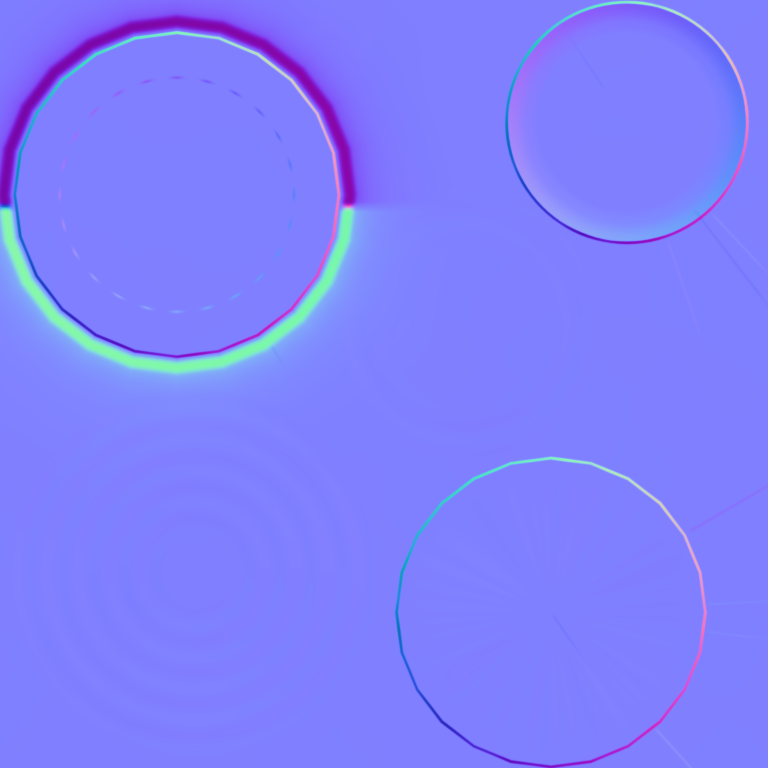
Give the GLSL for this texture map, as a WebGL 2 fragment shader.

```glsl
#version 300 es
precision highp float;
// Tangent-space normal map of round plates: a wide raised ring, a bevelled
// dish, a faceted disc and faint ripples. Every part adds a surface slope,
// and the summed slope is normalised and encoded as a colour.

uniform vec2 u_resolution;
out vec4 fragColor;

const float TAU = 6.2831853;

vec2 hashGradient(vec2 cell) {
    float h = fract(sin(dot(cell, vec2(127.1, 311.7))) * 43758.5);
    return vec2(cos(h * TAU), sin(h * TAU));
}

float gradientNoise(vec2 p) {
    vec2 i = floor(p), f = fract(p);
    vec2 u = f * f * f * (f * (f * 6.0 - 15.0) + 10.0);
    vec2 o = vec2(0.0, 1.0);
    float low = mix(dot(hashGradient(i), f),
                    dot(hashGradient(i + o.yx), f - o.yx), u.x);
    float high = mix(dot(hashGradient(i + o.xy), f - o.xy),
                     dot(hashGradient(i + o.yy), f - o.yy), u.x);
    return mix(low, high, u.y);
}

vec2 outward(vec2 q) { return q / max(length(q), 1e-4); }

float bell(float d, float width) { return exp(-d * d / (width * width)); }

// Signed distance to a regular polygon with a corner on the +x axis.
float polygonDistance(vec2 q, float radius, float sides) {
    float sector = TAU / sides;
    float a = mod(atan(q.y, q.x), sector) - 0.5 * sector;
    return length(q) * cos(a) - radius * cos(0.5 * sector);
}

// Thin edge facing away from the centre, uneven along its length.
vec2 rimSlope(vec2 q, float radius, float sides, float width, float strength) {
    vec2 dir = outward(q);
    float uneven = 1.0 + 0.7 * gradientNoise(dir * 5.0 + radius * 40.0);
    return dir * strength * uneven * bell(polygonDistance(q, radius, sides), width);
}

// Heavy ring: upper part leans down, lower part leans up, glow outside.
vec2 ringSlope(vec2 q, float radius, float splitY) {
    float d = polygonDistance(q, radius, 24.0);
    float side = clamp((splitY - q.y) / 0.007, -1.0, 1.0);
    float core = 3.0 * bell(d, d > 0.0 ? 0.0055 : 0.0065);
    float glow = step(0.0, d) * (0.45 * exp(-d / 0.014) + 0.2 * exp(-d / 0.045));
    glow *= smoothstep(0.0, 0.008, d);
    float lean = 0.07 * core * outward(q).x * (1.0 - 2.0 * step(0.0, side));
    float tip = 1.2 * (1.0 - abs(side)) * bell(d, 0.006) * sign(q.x);
    return vec2(lean + tip, side * (core + glow));
}

// Evenly spaced short dents facing the centre.
vec2 dashSlope(vec2 q, float radius, float count) {
    float sector = TAU / count;
    float a = mod(atan(q.y, q.x) + 0.5 * sector, sector) - 0.5 * sector;
    float along = bell(a * radius, 0.0075);
    return -0.32 * outward(q) * along * bell(length(q) - radius, 0.0018);
}

// Soft inward slope between the flat floor and the rim.
vec2 bevelSlope(vec2 q, float floorRadius, float radius) {
    float r = length(q);
    float band = smoothstep(floorRadius - 0.004, radius, r);
    band *= 1.0 - smoothstep(radius - 0.002, radius + 0.001, r);
    float crease = bell(r - floorRadius, 0.006);
    return -outward(q) * (0.32 * band + 0.045 * crease);
}

vec2 rippleSlope(vec2 q, float inner, float outer, float strength) {
    float r = length(q);
    float window = smoothstep(inner - 0.03, inner + 0.03, r)
                 * (1.0 - smoothstep(outer - 0.02, outer + 0.02, r));
    return outward(q) * strength * sin(r * 155.0) * window;
}

// Faint radial scratch between two radii.
vec2 streakSlope(vec2 q, float degrees, float start, float end, float strength) {
    vec2 dir = vec2(cos(radians(degrees)), sin(radians(degrees)));
    vec2 normal = vec2(-dir.y, dir.x);
    float along = dot(q, dir);
    float span = smoothstep(start, start + 0.01, along)
               * (1.0 - smoothstep(end - 0.05, end, along));
    return normal * strength * span * bell(dot(q, normal), 0.0018);
}

vec2 spokeSlope(vec2 q, float radius) {
    vec2 dir = outward(q);
    float fade = smoothstep(0.01, 0.09, length(q)) * (1.0 - smoothstep(radius * 0.7, radius, length(q)));
    return vec2(-dir.y, dir.x) * 0.04 * fade * gradientNoise(dir * 9.0);
}

void main() {
    vec2 p = gl_FragCoord.xy / u_resolution;
    float pixel = 1.0 / min(u_resolution.x, u_resolution.y);
    float thin = max(0.0016, 0.8 * pixel);
    vec2 plate = p - vec2(0.2303, 0.7465);
    vec2 dish = p - vec2(0.8164, 0.8405);
    vec2 disc = p - vec2(0.7174, 0.2025);

    // Large plate, dish and faceted disc.
    vec2 slope = ringSlope(plate, 0.2255, -0.016);
    slope += rimSlope(plate, 0.2110, 24.0, thin, 1.9) + dashSlope(plate, 0.1525, 24.0);
    slope += bevelSlope(dish, 0.124, 0.1566) + rimSlope(dish, 0.1566, 96.0, thin, 2.0);
    slope += rimSlope(disc, 0.2010, 24.0, thin, 1.8) + spokeSlope(disc, 0.2);

    // Ripples, scratches and slight unevenness.
    slope += rippleSlope(p - vec2(0.254, 0.255), 0.05, 0.235, 0.018);
    slope += rippleSlope(p - vec2(0.605, 0.577), 0.11, 0.17, 0.011);
    slope += streakSlope(disc, 30.3, 0.205, 0.36, -0.13) + streakSlope(disc, 3.0, 0.2, 0.31, 0.06);
    slope += streakSlope(disc, -48.0, 0.2, 0.32, 0.13) + streakSlope(disc, -55.0, 0.0, 0.09, -0.09);
    slope += streakSlope(disc, 67.0, 0.2, 0.28, 0.05) + streakSlope(disc, -7.0, 0.2, 0.3, 0.05);
    slope += streakSlope(dish, -52.4, 0.14, 0.32, -0.1) + streakSlope(dish, -47.0, 0.16, 0.29, 0.08);
    slope += streakSlope(dish, -71.0, 0.16, 0.31, 0.07) + streakSlope(dish, 124.0, 0.05, 0.15, 0.06);
    slope += streakSlope(plate, -58.0, 0.228, 0.275, -0.15);
    slope += 0.012 * vec2(gradientNoise(p * 6.0), gradientNoise(p * 6.0 + 19.0));

    vec3 normal = normalize(vec3(slope, 1.0));
    fragColor = vec4(0.5 + 0.5 * normal, 1.0);
}
```
